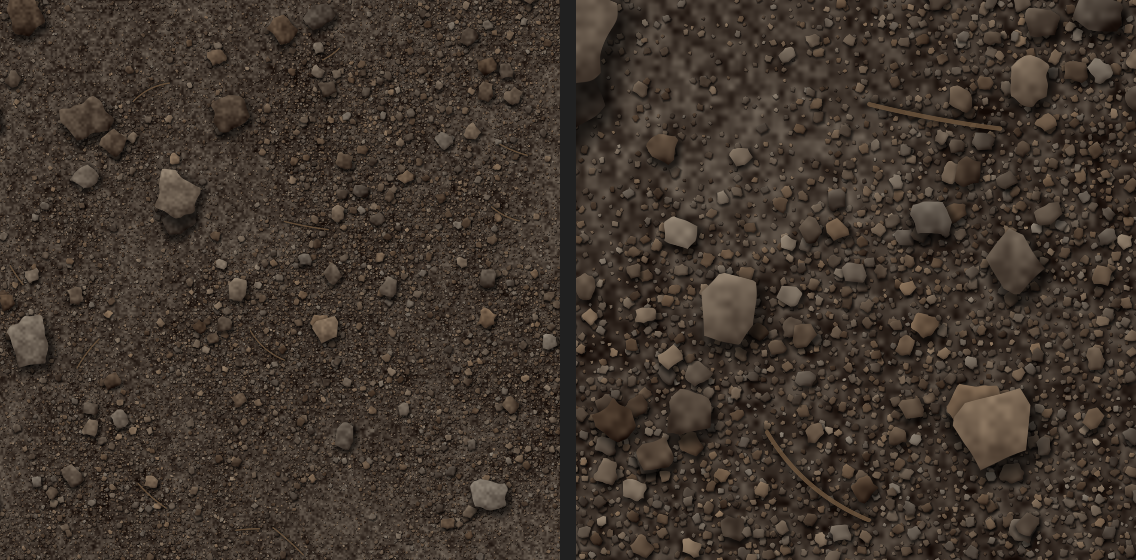
Left: the whole. Right: its middle third, enlarged.
A WebGL 1 fragment shader for this texture:

```glsl
precision highp float;

uniform vec2 u_resolution;

const vec3 DARK_EARTH = vec3(0.10, 0.066, 0.048);
const vec3 PALE_DUST = vec3(0.53, 0.485, 0.43);
const vec3 TWIG_COLOR = vec3(0.41, 0.32, 0.23);
const vec2 LIGHT_DIR = vec2(-0.45, 0.89);

vec3 hash3(vec2 p) {
  vec3 q = fract(p.xyx * vec3(0.1031, 0.1030, 0.0973));
  q += dot(q, q.yxz + 33.33);
  return fract((q.xxy + q.yzz) * q.zyx);
}

float noise(vec2 p) {
  vec2 cell = floor(p);
  vec2 f = fract(p);
  f = f * f * (3.0 - 2.0 * f);
  float low = mix(hash3(cell).x, hash3(cell + vec2(1.0, 0.0)).x, f.x);
  float high = mix(hash3(cell + vec2(0.0, 1.0)).x, hash3(cell + 1.0).x, f.x);
  return mix(low, high, f.y);
}

vec3 earthRamp(float tone) {
  return mix(DARK_EARTH, PALE_DUST, clamp(tone, -0.08, 1.2));
}

// Gravel gathers in loose drifts between patches of fine soil.
float gravelDrift(vec2 uv) {
  float drift = 0.65 * noise(uv * 5.0 + 17.0) + 0.35 * noise(uv * 13.0 + 41.0);
  return smoothstep(0.25, 0.70, drift);
}

vec3 soil(vec2 uv, float drift) {
  float broad = noise(uv * 9.0 + 3.0) - 0.5;
  float clods = noise(uv * 48.0 + 9.0) - 0.5;
  float grain = noise(uv * 125.0 + 5.0) - 0.5;
  float dust = noise(uv * 270.0 + 71.0) - 0.5;
  float tone = 0.37 + 0.12 * broad + 0.16 * clods + 0.30 * grain + 0.42 * dust;
  return earthRamp(tone - 0.13 * drift);
}

// Signed distance to an uneven polygon, in units of its radius.
float chippedShape(vec2 p, vec3 rnd) {
  float d = -1.0;
  for (int i = 0; i < 6; i++) {
    float k = float(i);
    float angle = 1.0472 * (k + 0.6 * fract(rnd.x * 7.0 + k * 0.37)) + 6.2832 * rnd.y;
    float reach = 0.62 + 0.33 * fract(rnd.z * 5.0 + k * 0.618);
    d = max(d, dot(p, vec2(cos(angle), sin(angle))) - reach);
  }
  return max(d, length(p) - 1.0);
}

// One jittered grid of stones, each with a shadow, a lit side and rough skin.
vec3 addStones(vec3 ground, vec2 uv, float scale, float density, float clumping, float seed) {
  vec2 p = uv * scale;
  vec2 cell = floor(p);
  float pixel = scale / u_resolution.y;
  float skin = 0.24 * (noise(uv * 210.0 + seed) - 0.5) + 0.28 * (noise(uv * 75.0 + seed) - 0.5);
  float chips = 0.22 * (noise(p * 5.0 + seed) - 0.5);
  for (int y = -1; y <= 1; y++) {
    for (int x = -1; x <= 1; x++) {
      vec2 id = cell + vec2(float(x), float(y));
      vec3 rnd = hash3(id + seed);
      float chance = density * mix(1.0, 1.5 * gravelDrift(id / scale), clumping);
      if (rnd.z > chance) continue;
      vec3 look = hash3(id + seed + 57.3);
      float size = mix(0.20, 0.52, look.x * look.x);
      vec2 q = (p - id - 0.2 - 0.6 * rnd.xy) / size;
      if (dot(q, q) > 3.0) continue;
      float blur = pixel / size;
      float shadow = 1.0 - smoothstep(-0.15, 0.40, chippedShape(q + 0.24 * LIGHT_DIR, look));
      float edge = chippedShape(q, look) + chips;
      float cover = 1.0 - smoothstep(-0.6 * blur, 0.6 * blur, edge);
      float rim = smoothstep(-0.38, 0.0, edge);
      float lit = dot(q, LIGHT_DIR) * mix(0.12, 0.30, rim);
      float tone = 0.31 + 0.36 * look.y * look.y + 0.16 * look.z + lit + skin - 0.06 * rim;
      vec3 tint = mix(vec3(1.07, 0.97, 0.86), vec3(0.98, 1.0, 1.02), fract(look.z * 9.0));
      ground *= 1.0 - 0.58 * shadow;
      ground = mix(ground, earthRamp(tone) * tint, cover);
    }
  }
  return ground;
}

// Sparse dry stems, slightly bowed.
vec3 addTwigs(vec3 ground, vec2 uv, float scale, float density) {
  vec2 p = uv * scale;
  float pixel = scale / u_resolution.y;
  for (int y = -1; y <= 1; y++) {
    for (int x = -1; x <= 1; x++) {
      vec2 id = floor(p) + vec2(float(x), float(y));
      vec3 rnd = hash3(id + 211.0);
      if (rnd.z > density) continue;
      vec3 look = hash3(id + 307.0);
      vec2 q = p - id - rnd.xy;
      float angle = 3.1416 * look.x;
      vec2 axis = vec2(cos(angle), sin(angle));
      vec2 local = vec2(dot(q, axis), dot(q, vec2(-axis.y, axis.x)));
      local.y += (look.y - 0.5) * 1.6 * local.x * local.x;
      float halfLength = mix(0.10, 0.28, look.z);
      float d = length(vec2(max(abs(local.x) - halfLength, 0.0), local.y)) - 0.008;
      ground *= 1.0 - 0.35 * (1.0 - smoothstep(0.0, 0.03, d));
      ground = mix(ground, TWIG_COLOR, 0.8 * (1.0 - smoothstep(-0.5 * pixel, 0.5 * pixel, d)));
    }
  }
  return ground;
}

void main() {
  vec2 uv = gl_FragCoord.xy / u_resolution.y;
  vec3 color = soil(uv, gravelDrift(uv));
  color = addStones(color, uv, 185.0, 0.70, 0.5, 11.0);
  color = addStones(color, uv, 108.0, 0.50, 0.8, 23.0);
  color = addStones(color, uv, 58.0, 0.34, 0.9, 37.0);
  color = addStones(color, uv, 27.0, 0.20, 0.8, 53.0);
  color = addTwigs(color, uv, 6.0, 0.35);
  color = addStones(color, uv, 11.0, 0.15, 0.3, 79.0);
  gl_FragColor = vec4(color * 1.06, 1.0);
}
```
